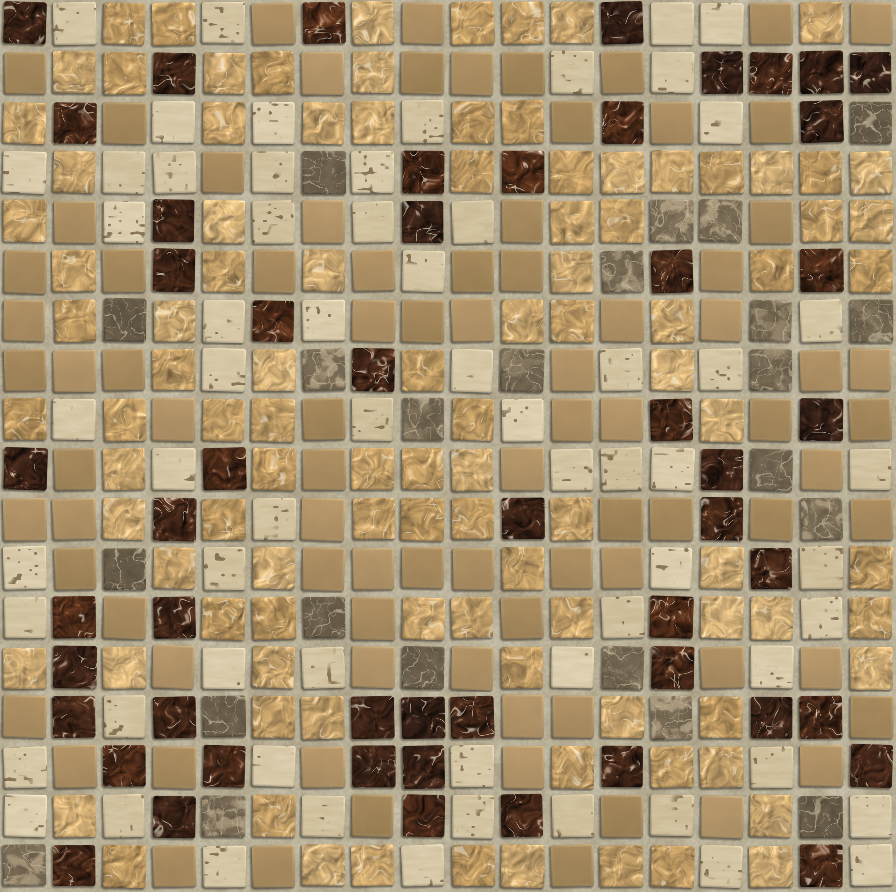
This texture is drawn by a Shadertoy shader. Its source:

```glsl
// Mosaic of 18 by 18 small tiles: frosted glass, rippled glass, travertine and marble in pale grout.

float hash(vec2 p) {
    vec3 q = fract(vec3(p.xyx) * 0.1031);
    q += dot(q, q.yzx + 33.33);
    return fract((q.x + q.y) * q.z);
}

float noise(vec2 p) {
    vec2 i = floor(p), f = fract(p);
    f = f * f * (3.0 - 2.0 * f);
    return mix(mix(hash(i), hash(i + vec2(1, 0)), f.x),
               mix(hash(i + vec2(0, 1)), hash(i + vec2(1, 1)), f.x), f.y);
}

float fbm(vec2 p) {
    float sum = 0.0, amp = 0.53;
    for (int i = 0; i < 4; i++) {
        sum += amp * noise(p);
        p = mat2(1.6, 1.2, -1.2, 1.6) * p + 7.3;
        amp *= 0.5;
    }
    return sum;
}

float roundedBox(vec2 p, vec2 halfSize, float radius) {
    vec2 q = abs(p) - halfSize + radius;
    return length(max(q, 0.0)) + min(max(q.x, q.y), 0.0) - radius;
}

// Wavy molten surface, lit from the upper left, with broken glints
vec3 rippledGlass(vec2 s, vec3 base, float contrast, float glint) {
    vec2 w = s * 4.5 + 1.4 * vec2(noise(s * 4.0), noise(s * 4.0 + 31.0));
    float slope = fbm(w + vec2(-0.22, 0.25)) - fbm(w);
    float crest = 1.0 - abs(2.0 * noise(w * 1.3 + 11.0) - 1.0);
    float spark = smoothstep(0.84, 1.0, crest) * smoothstep(0.48, 0.78, noise(s * 6.0 + 57.0));
    spark += 0.7 * smoothstep(0.13, 0.3, slope);
    vec3 color = base * (1.0 + contrast * slope + 0.35 * contrast * (fbm(s * 3.0) - 0.5));
    return mix(color, vec3(0.95, 0.91, 0.82), clamp(spark * glint, 0.0, 0.85));
}

// Layered cream stone with small pits
vec3 travertine(vec2 s, float tint) {
    float layers = fbm(s * vec2(3.0, 13.0));
    vec3 color = mix(vec3(0.76, 0.69, 0.54), vec3(0.88, 0.83, 0.71), 0.55 * layers + 0.5 * tint + 0.1);
    float pits = smoothstep(0.77, 0.88, noise(s * vec2(9.0, 12.0))) * smoothstep(0.4, 0.65, noise(s * 2.3 + 5.0));
    return mix(color, vec3(0.43, 0.35, 0.24), 0.75 * pits);
}

// Grey brown stone with pale patches and fine veins
vec3 marble(vec2 s, float tint) {
    vec2 w = s + 0.25 * vec2(fbm(s * 4.0), fbm(s * 4.0 + 19.0));
    vec3 color = mix(vec3(0.33, 0.29, 0.23), vec3(0.54, 0.48, 0.38), 0.6 * fbm(s * 6.0) + 0.4 * tint);
    float patches = smoothstep(0.5, 0.7, fbm(w * 4.5 + 3.0)) * smoothstep(0.3, 0.8, tint);
    float vein = 1.0 - smoothstep(0.0, 0.045, abs(noise(w * 3.5 + 40.0) - 0.5));
    vein += 0.6 * (1.0 - smoothstep(0.0, 0.05, abs(noise(w * 6.0 + 70.0) - 0.5)));
    color = mix(color, vec3(0.71, 0.64, 0.52), 0.8 * patches);
    return mix(color, vec3(0.77, 0.72, 0.61), min(0.65 * vein, 0.75));
}

void mainImage(out vec4 fragColor, in vec2 fragCoord) {
    vec2 grid = fragCoord / iResolution.xy * 18.0 - vec2(0.0, 0.03);
    float aa = 18.0 / min(iResolution.x, iResolution.y);
    vec2 id = floor(grid);
    float kind = hash(id + 3.7), tint = hash(id + 91.3);

    // Each tile sits a little off centre and askew
    vec2 p = fract(grid) - 0.5;
    p -= 0.035 * (vec2(hash(id + 17.0), hash(id + 43.0)) - 0.5);
    float turn = 0.07 * (hash(id + 61.0) - 0.5);
    p = mat2(cos(turn), sin(turn), -sin(turn), cos(turn)) * p;
    vec2 halfSize = 0.425 + 0.025 * (vec2(hash(id + 29.0), hash(id + 73.0)) - 0.5);
    float edge = roundedBox(p, halfSize, 0.055);
    vec2 s = p + id * 5.37;

    // Grout, with a shadow to the lower left of the tile
    vec3 color = mix(vec3(0.65, 0.61, 0.51), vec3(0.79, 0.76, 0.67), fbm(grid * 2.5));
    color += 0.06 * (noise(grid * 22.0) - 0.5);
    float shadow = 1.0 - smoothstep(-0.02, 0.045, roundedBox(p + vec2(0.025, 0.025), halfSize, 0.06));
    color *= 1.0 - 0.42 * shadow;

    // Tile material
    vec3 tile;
    if (kind < 0.28) {
        tile = mix(vec3(0.62, 0.51, 0.34), vec3(0.70, 0.58, 0.41), tint);
        tile *= 1.0 + 0.1 * p.y + 0.06 * (fbm(s * 3.0) - 0.5);
        tile = mix(tile, vec3(0.76, 0.67, 0.50), 0.4 * smoothstep(-0.07, -0.01, edge));
    } else if (kind < 0.55) {
        vec3 amber = mix(vec3(0.71, 0.57, 0.36), vec3(0.80, 0.67, 0.46), tint);
        tile = rippledGlass(s, amber, 0.95, 0.6);
    } else if (kind < 0.75) {
        vec3 umber = mix(vec3(0.20, 0.12, 0.085), vec3(0.29, 0.16, 0.09), tint);
        tile = rippledGlass(s, umber, 2.2, 0.65);
    } else if (kind < 0.90) {
        tile = travertine(s, tint);
    } else {
        tile = marble(s, tint);
    }

    // Worn bevel: lit above, darker at the left and below
    float rim = smoothstep(-0.055, 0.0, edge);
    tile *= 1.0 + rim * (0.35 * p.y + 0.2 * p.x - 0.06);
    color = mix(color, tile, 1.0 - smoothstep(-0.5 * aa, 0.5 * aa, edge));
    fragColor = vec4(clamp(color, 0.0, 1.0), 1.0);
}
```
